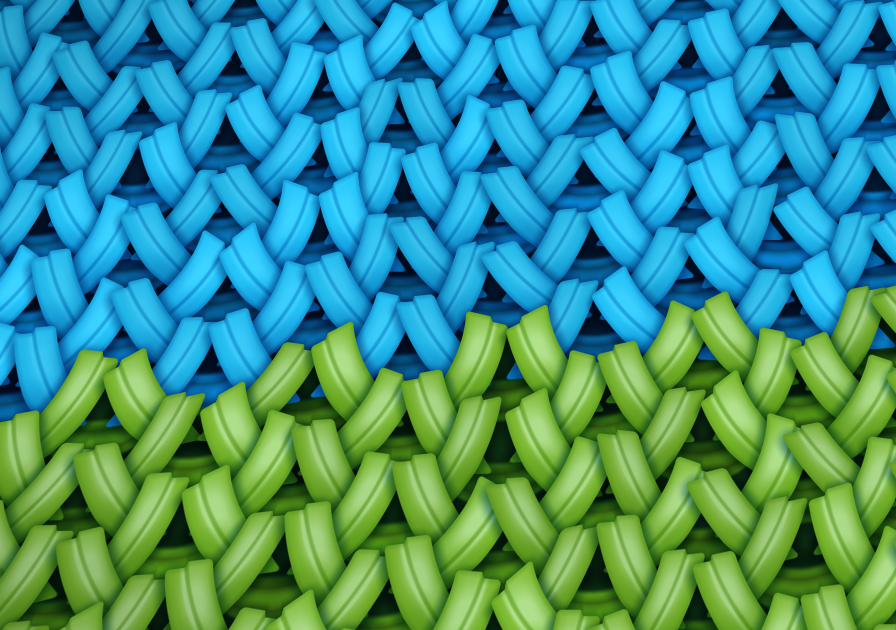
A WebGL 2 fragment shader for this pattern:

```glsl
#version 300 es
precision highp float;

uniform vec2 u_resolution;
out vec4 outColor;

#define COLUMNS 9.0
#define ROWS 8.1
#define ROW_GROWTH 1.5
#define ROW_TILT 1.1
#define STAGGER 0.56
#define LAST_GREEN_ROW 3.0
#define CELL_HEIGHT 0.79
#define ARM_LENGTH 0.53
#define ARM_WIDTH 0.215
#define JITTER 0.13
#define TWIST 0.30
#define SHADOW 0.80

const vec3 BLUE = vec3(0.13, 0.73, 0.93);
const vec3 BLUE_DEEP = vec3(0.03, 0.46, 0.73);
const vec3 BLUE_LIGHT = vec3(0.22, 0.79, 0.97);
const vec3 NAVY = vec3(0.02, 0.13, 0.25);
const vec3 GREEN = vec3(0.46, 0.69, 0.17);
const vec3 GREEN_DEEP = vec3(0.30, 0.54, 0.08);
const vec3 GREEN_LIGHT = vec3(0.66, 0.84, 0.52);
const vec3 FOREST = vec3(0.06, 0.22, 0.08);
const vec3 SHADOW_TINT = vec3(0.20, 0.48, 0.64);

float hash(vec2 p) {
    return fract(sin(dot(p, vec2(127.1, 311.7))) * 43758.5453);
}

mat2 rotation(float a) {
    return mat2(cos(a), sin(a), -sin(a), cos(a));
}

float roundedBox(vec2 p, vec2 halfSize, float radius) {
    vec2 q = abs(p) - halfSize + radius;
    return length(max(q, 0.0)) + min(max(q.x, q.y), 0.0) - radius;
}

// Every second gap between columns is raised
float gapLift(float gap) {
    return STAGGER * (mod(gap, 2.0) - 0.5);
}

// Loops passing behind the stitches, over a dark gap
vec3 backing(vec2 grid) {
    float gap = floor(grid.x + 0.5);
    grid.y -= gapLift(gap);
    float green = step(floor(grid.y), LAST_GREEN_ROW);
    vec3 dark = mix(NAVY, FOREST, green);
    vec3 deep = mix(BLUE_DEEP, GREEN_DEEP, green);
    float across = grid.x - gap;
    float y = fract(grid.y - 0.9 * across * across + 0.22);
    float loopMask = smoothstep(0.10, 0.16, y) * smoothstep(0.66, 0.58, y);
    float strands = 0.7 + 0.4 * abs(sin(y * 12.5));
    float dim = 0.75 + 0.3 * hash(vec2(gap, floor(grid.y)));
    return mix(dark * 0.8, deep * strands * dim, loopMask);
}

// One curved double band; side is -1 for left, 1 for right
void drawArm(inout vec3 color, vec2 q, float side, float seed, float green, float px) {
    float t = clamp(q.y / ARM_LENGTH, -1.2, 1.2);
    float bend = 0.11 + 0.05 * (seed - 0.5);
    float center = side * (0.13 + 0.36 * t - bend * t * t);
    float slope = (0.36 - 2.0 * bend * t) / ARM_LENGTH;
    float d = (q.x - center) * inversesqrt(1.0 + slope * slope);
    float width = ARM_WIDTH * (0.92 + 0.16 * seed) * mix(0.72, 1.0, smoothstep(-1.0, -0.2, t));
    float w = side * d / width;
    float split = w - 0.3 * (seed - 0.5) - 0.15 * t;

    // The upper end is cut aslant and stepped, the lower end is tucked away
    float skew = side * d * (0.6 * seed - 0.1) + 0.05 * smoothstep(-0.1, 0.1, split);
    float along = q.y - 0.05 + skew * smoothstep(0.1, 0.8, t);
    vec2 halfSize = vec2(width, ARM_LENGTH - 0.05);
    float dist = roundedBox(vec2(d, along), halfSize, 0.045);

    // Contact shadow
    float shade = roundedBox(vec2(d, along + 0.04), halfSize, 0.1);
    color *= mix(vec3(1.0), SHADOW_TINT, SHADOW * smoothstep(0.13, -0.02, shade));

    // Two strands, with a bevelled rim and a groove between them
    float groove = smoothstep(0.15, 0.02, abs(split));
    float ridge = smoothstep(0.07, 0.16, split) * smoothstep(0.36, 0.18, split);
    float rim = smoothstep(-0.06, 0.0, dist);
    float sheen = exp(-4.0 * pow(t - 0.4, 2.0)) * smoothstep(1.0, 0.1, abs(w + 0.2));
    float low = smoothstep(0.2, -0.7, t);
    float inner = smoothstep(-0.2, -1.0, w) * smoothstep(0.9, 0.0, t);

    vec3 base = mix(BLUE, GREEN, green);
    vec3 deep = mix(BLUE_DEEP, GREEN_DEEP, green);
    vec3 light = mix(BLUE_LIGHT, GREEN_LIGHT, green);
    vec3 band = mix(base, light, clamp(1.1 * sheen + 0.5 * ridge, 0.0, 1.0));
    float depth = 0.5 * groove + 0.4 * rim + 0.7 * low + 0.4 * inner;
    band = mix(band, deep, clamp(depth, 0.0, 1.0));
    band *= 0.95 + 0.1 * seed;
    color = mix(color, band, smoothstep(px, -px, dist));
}

void main() {
    vec2 uv = gl_FragCoord.xy / u_resolution;
    float px = 0.75 * COLUMNS / u_resolution.x;

    // Tilted rows that close up toward the top, columns that lean inward
    float row = (ROWS - ROW_GROWTH) * uv.y + ROW_GROWTH * uv.y * uv.y;
    float lean = uv.x < 0.55 ? 0.30 : 0.08;
    float x = 0.55 + (uv.x - 0.55) * (1.0 + lean * (uv.y - 0.35));
    vec2 grid = vec2(x * COLUMNS, row - ROW_TILT * uv.x + 1.45);
    grid.x += 0.06 * sin(grid.y * 0.9 + uv.x * 3.0);
    vec2 cell = floor(grid);
    vec3 color = backing(grid);

    // Braid from the top down: raised arms first, then lowered ones over them
    for (int j = 1; j >= -1; j--) {
        for (int k = 0; k < 6; k++) {
            vec2 id = cell + vec2(k % 3 - 1, j);
            float raised = k < 3 ? 1.0 : -1.0;
            float side = mod(id.x, 2.0) < 0.5 ? raised : -raised;
            float gap = id.x + step(0.0, side);
            vec2 key = id + vec2(0.0, 37.4 * side);
            float seed = hash(key);
            vec2 q = grid - id - 0.5 - JITTER * (vec2(seed, hash(key + 5.3)) - 0.5);
            q.y -= gapLift(gap);
            q = rotation(TWIST * (hash(key + 11.8) - 0.5)) * (q * vec2(1.0, CELL_HEIGHT));
            drawArm(color, q, side, seed, step(id.y, LAST_GREEN_ROW), px);
        }
    }

    // Dimmer light toward the left corners
    color *= 0.84 + 0.16 * smoothstep(0.0, 0.45, uv.x + 0.5 * (1.0 - abs(uv.y * 2.0 - 1.0)));
    outColor = vec4(color, 1.0);
}
```
